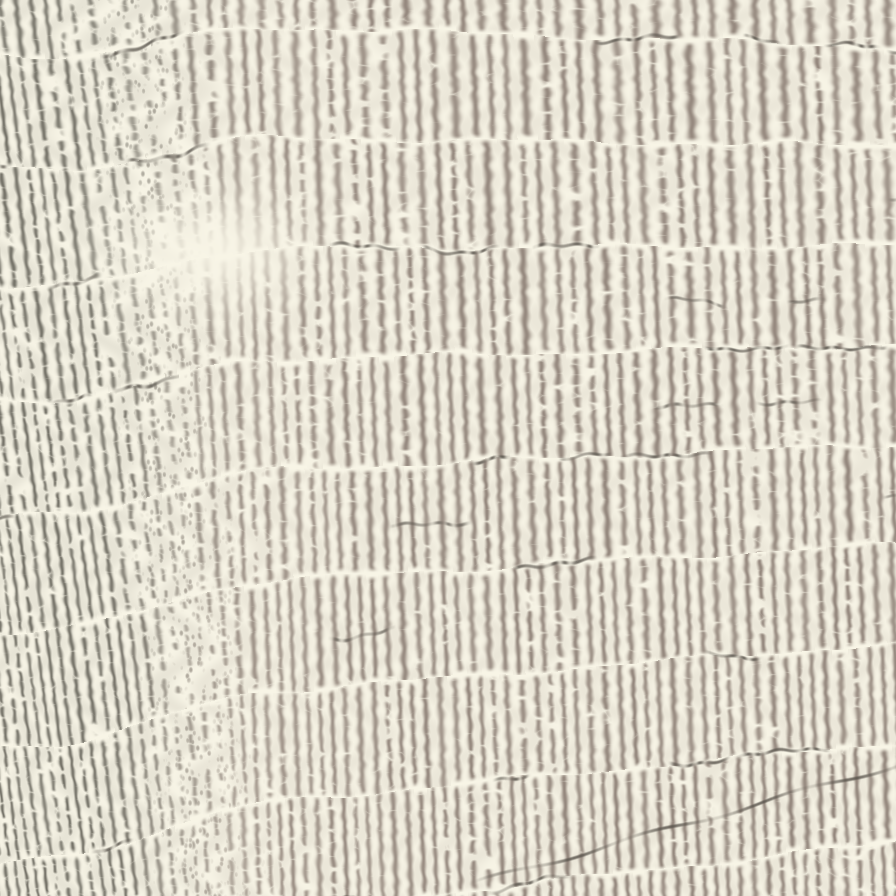
Give the GLSL for this texture, as a Shadertoy shader.

```glsl
#define PAPER vec3(0.972, 0.96, 0.903)
#define BROWN_INK vec3(0.585, 0.535, 0.495)
#define GREY_INK vec3(0.46, 0.45, 0.41)
#define CRACK_INK vec3(0.34, 0.32, 0.29)
#define ROW_HEIGHT 0.118
#define LINE_DENSITY 64.0
#define LINE_SPREAD 0.142
#define GRAIN_DENSITY 95.0
#define CRACK_WIDTH 0.0031

float hash(vec2 p) {
    vec3 q = fract(p.xyx * 0.1031);
    q += dot(q, q.yzx + 33.33);
    return fract((q.x + q.y) * q.z);
}

// Cellular noise: distance to the nearest scattered point
float cellular(vec2 p) {
    vec2 cell = floor(p);
    float nearest = 2.0;
    for (int j = -1; j <= 1; j++)
    for (int i = -1; i <= 1; i++) {
        vec2 c = cell + vec2(i, j);
        vec2 point = c + vec2(hash(c), hash(c + 57.3));
        nearest = min(nearest, length(p - point));
    }
    return nearest;
}

// Height counted in rows, which climb towards the right
float rowCoord(vec2 p) {
    float rise = 0.04 * smoothstep(0.06, 0.3, p.x) + 0.095 * p.x;
    float wobble = 0.0025 * sin(p.x * 21.0 + p.y * 17.0)
                 + 0.0015 * sin(p.x * 53.0 - p.y * 31.0);
    return (p.y - 0.036 - rise - wobble) / mix(0.129, 0.111, p.x);
}

// Short dark strokes that follow the rows
float cracks(vec2 p, float v, float offset, float chance) {
    float w = v - offset;
    float row = floor(w + 0.5);
    float s = p.x * 9.0 + 9.0 * hash(vec2(row, offset + 3.0));
    vec2 id = vec2(floor(s), row + 40.0 * offset);
    float f = fract(s);
    float start = 0.6 * hash(id + 11.0);
    float ends = smoothstep(start, start + 0.1, f) * (1.0 - smoothstep(0.88, 1.0, f));
    float phase = 6.0 * hash(id + 23.0);
    float bend = 0.025 * sin(f * 5.0 + phase) + 0.012 * sin(p.x * 170.0 + phase);
    float d = abs(w - row + bend) * ROW_HEIGHT;
    float broken = 0.65 + 0.35 * sin(p.x * 290.0 + 3.0 * sin(p.x * 97.0 + row));
    return step(hash(id), chance) * ends * broken
         * (1.0 - smoothstep(0.0003, CRACK_WIDTH, d));
}

void mainImage(out vec4 fragColor, in vec2 fragCoord) {
    vec2 p = fragCoord / iResolution.xy;
    float v = rowCoord(p);
    float row = floor(v);
    float left = 1.0 - smoothstep(0.1, 0.3, p.x);

    // Slanted lines, packed closer at the left and bottom
    float x = p.x + (fract(v) - 0.5) * ROW_HEIGHT * (0.04 + 0.1 * left);
    float density = LINE_DENSITY - 2.6 * row;
    float u = density * (x + 0.08 * (1.0 - exp(-5.0 * x)));
    u += 0.12 * sin(x * 70.0 + row * 3.0) + hash(vec2(row, 5.0));
    vec2 lineId = vec2(floor(u), row);

    // Each line wavers on its own and swells unevenly
    float phase = 6.3 * hash(lineId + 71.0);
    float waver = 0.030 * sin(p.y * 210.0 + phase)
                + 0.022 * sin(p.y * 390.0 + 2.0 * phase + 2.0 * sin(p.y * 83.0));
    float swell = 1.0 + 0.14 * sin(p.y * 330.0 + 3.0 * phase) - 0.1 * left;
    float d = (fract(u) - 0.5 + waver) / (LINE_SPREAD * swell);
    float profile = 0.87 * exp(-0.5 * d * d) + 0.11 * exp(-0.13 * d * d);

    // Worn column, bare patch and fragile single lines
    float across = (p.x - 0.235 + 0.085 * p.y) / 0.05;
    float zone = exp(-across * across);
    float fade = 1.0 - smoothstep(0.2, 0.5, p.x);
    vec2 away = (p - vec2(0.235, 0.72)) / vec2(0.1, 0.06);
    float bare = exp(-dot(away, away));
    float fragile = hash(lineId + 19.0);
    float patches = 0.1 + 0.1 * sin(p.x * 23.0 + 2.0 * sin(p.y * 6.0));
    float wear = clamp(0.5 * zone + 0.5 * fragile * fragile + 0.18 * fade + patches, 0.0, 1.0);

    // Grain cuts lines into dashes and leaves specks in the worn column
    float grain = cellular(vec2(lineId.x * 3.7 + 0.6 * fract(u), p.y * GRAIN_DENSITY));
    float limit = mix(1.02, 0.42, wear);
    float keep = 1.0 - smoothstep(limit - 0.22, limit + 0.16, grain);
    float speckDistance = cellular(p * vec2(1.25, 0.85) * GRAIN_DENSITY + 7.0);
    float sparse = 0.5 + 0.5 * sin(p.x * 140.0 + 4.0 * sin(p.y * 41.0));
    float specks = 0.65 * zone * sparse * (1.0 - smoothstep(0.08, 0.38, speckDistance));

    // Ragged pale gaps between rows
    float edge = abs(fract(v + 0.5) - 0.5) * ROW_HEIGHT;
    edge += 0.007 * (hash(lineId + 31.0) - 0.4);
    float inside = smoothstep(-0.001, 0.006, edge);

    float strength = 0.86 + 0.17 * hash(lineId + 43.0) - 0.14 * fade * (1.0 - left);
    float ink = max(profile * keep * strength * (1.0 - 0.2 * zone), specks);
    ink = max(ink, 0.07 + 0.06 * sin(u * 1.7 + 3.0 * sin(p.y * 61.0)));
    ink *= inside * (1.0 - 0.92 * bare);
    vec3 color = mix(PAPER, mix(BROWN_INK, GREY_INK, left), ink);

    // Cracks along the rows, a few within them, and one long slanted crease
    float crack = cracks(p, v, 0.0, 0.42 + 0.25 * left);
    crack = max(crack, 0.8 * cracks(p, v, 0.45, 0.08));
    float crease = abs(p.y - 0.02 - 0.28 * (p.x - 0.55) - 0.003 * sin(p.x * 37.0));
    float creaseInk = 1.0 - smoothstep(0.0003, CRACK_WIDTH, crease);
    creaseInk *= smoothstep(0.52, 0.58, p.x) * (0.6 + 0.4 * sin(p.x * 61.0));
    crack = max(crack, creaseInk) * (1.0 - bare);
    color = mix(color, CRACK_INK, 0.8 * crack);

    fragColor = vec4(color, 1.0);
}
```
